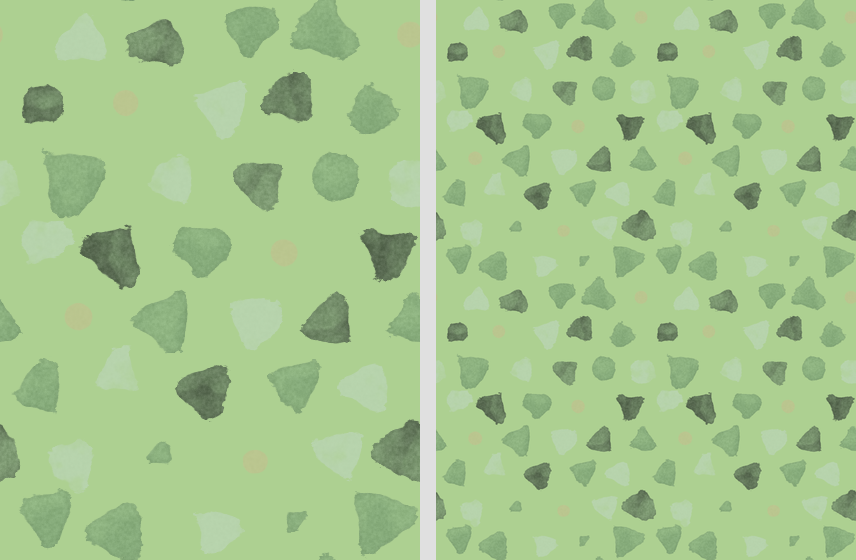
Left: one tile. Right: repeated 2 by 2.
Write a Shadertoy shader that draws this pattern.

```glsl
// Watercolour pebbles scattered on a light green ground, seamless on all sides.
// A staggered, wrapping grid places one ragged rounded triangle or disc per cell;
// each is painted with noise washes, paper grain and a darker rim.

const vec2  SHEET = vec2(3.0, 4.0);          // canvas size in working units
const ivec2 GRID  = ivec2(5, 8);             // cells per sheet, rows must be even
const vec2  JITTER = vec2(0.20, 0.16);       // full range of centre offsets
const float CORNER = 9.0;                    // higher gives sharper corners
const float TOOTH_SIZE = 34.0;               // frequency of the ragged edge
const float GRAIN_SIZE = 60.0;               // frequency of the paper grain

const vec3 GROUND   = vec3(0.680, 0.815, 0.570);
const vec3 LEAF     = vec3(0.525, 0.670, 0.480);
const vec3 LEAF_THIN = vec3(0.565, 0.710, 0.510);
const vec3 OLIVE    = vec3(0.500, 0.610, 0.455);
const vec3 CHARCOAL = vec3(0.355, 0.425, 0.325);
const vec3 PALE     = vec3(0.717, 0.828, 0.675);
const vec3 PEACH    = vec3(0.730, 0.775, 0.560);

const int MID = 0, LIGHT = 1, DARK = 2, DOT = 3, CHIP = 4;

float hash(vec2 p) {
    vec3 q = fract(vec3(p.xyx) * 0.1031);
    q += dot(q, q.yzx + 33.33);
    return fract((q.x + q.y) * q.z);
}

float noise(vec2 p) {
    vec2 i = floor(p), f = fract(p);
    f = f * f * (3.0 - 2.0 * f);
    return mix(mix(hash(i), hash(i + vec2(1, 0)), f.x),
               mix(hash(i + vec2(0, 1)), hash(i + vec2(1, 1)), f.x), f.y);
}

float fbm(vec2 p) {
    float sum = 0.0, amp = 0.533;
    for (int i = 0; i < 4; i++) {
        sum += amp * noise(p);
        p = mat2(1.6, 1.2, -1.2, 1.6) * p + 7.3;
        amp *= 0.5;
    }
    return sum;
}

float rnd(int stone, float channel) {
    return hash(vec2(float(stone) * 3.0 + 11.0, channel * 7.0 + 5.0));
}

// Each stone number occurs once per sheet, so the shares of the kinds are fixed.
int kindOf(int stone) {
    if (stone % 8 == 3) return DOT;
    if (stone < 15) return MID;
    if (stone < 28) return LIGHT;
    return stone < 38 ? DARK : CHIP;
}

float radiusOf(int kind, float t) {
    if (kind == DOT)   return mix(0.078, 0.102, t);
    if (kind == CHIP)  return mix(0.075, 0.100, t);
    if (kind == LIGHT) return mix(0.155, 0.188, t);
    return kind == DARK ? mix(0.145, 0.215, t) : mix(0.155, 0.235, t);
}

// Smooth maximum of a disc and three sides, pointing left, up or down.
float stoneShape(vec2 p, int stone, bool isRound) {
    float turn = (floor(rnd(stone, 1.0) * 3.0) - 1.0) * 1.571 + rnd(stone, 2.0) * 0.8 - 0.4;
    float sum = exp(CORNER * (length(p) - (isRound ? 1.0 : 1.22)));
    for (int i = 0; i < 3; i++) {
        float side = float(i);
        float a = turn + side * 2.094 + (rnd(stone, 3.0 + side) - 0.5) * 0.5;
        float reach = 0.69 + 0.22 * rnd(stone, 6.0 + side) + (isRound ? 1.0 : 0.0);
        sum += exp(CORNER * (dot(p, vec2(cos(a), sin(a))) - reach));
    }
    return log(sum) / CORNER;
}

vec3 pigment(vec2 p, vec2 seed, int stone, int kind, float rim) {
    float wash = fbm(p * 6.0 + seed);
    float grain = fbm(p * GRAIN_SIZE + seed) - 0.5;
    if (kind == DOT) return PEACH + 0.02 * grain;
    if (kind == LIGHT) return mix(PALE, GROUND, 0.5 * smoothstep(0.5, 0.8, wash)) + 0.02 * grain;
    if (kind != DARK) {
        vec3 paint = mix(LEAF, LEAF_THIN, smoothstep(0.3, 0.7, wash + p.y));
        return paint * (1.0 - 0.04 * rim) + 0.09 * grain;
    }
    // Overlapping dark strokes form facets inside the stone.
    float a = rnd(stone, 10.0) * 6.283;
    float cut = dot(p, vec2(cos(a), sin(a))) + 0.16 * (wash - 0.5);
    float facet = smoothstep(-0.01, 0.02, cut) - 0.6 * smoothstep(0.06, 0.09, cut);
    float depth = 0.75 * rnd(stone, 11.0) + 1.3 * (wash - 0.5) + 0.3 * facet + 0.2 * rim;
    return mix(OLIVE, CHARCOAL, clamp(depth, 0.0, 1.1)) + 0.13 * grain;
}

void mainImage(out vec4 fragColor, in vec2 fragCoord) {
    vec2 pos = fragCoord / iResolution.xy * SHEET;
    vec2 cell = SHEET / vec2(GRID);
    float soft = 0.8 * SHEET.y / iResolution.y;
    vec3 color = GROUND;

    for (int j = -1; j <= 1; j++)
    for (int i = -1; i <= 1; i++) {
        // Wrapped cell index, with every second row shifted by half a cell.
        int row = int(floor(pos.y / cell.y)) + j;
        float shift = 0.5 * float((row + GRID.y) % 2);
        int col = int(floor(pos.x / cell.x - shift)) + i;
        ivec2 id = (ivec2(col, row) + GRID) % GRID;
        int stone = (13 * (id.x + GRID.x * id.y)) % (GRID.x * GRID.y);
        int kind = kindOf(stone);

        vec2 center = (vec2(col, row) + vec2(0.5 + shift, 0.5)) * cell;
        center += (vec2(rnd(stone, 12.0), rnd(stone, 13.0)) - 0.5) * JITTER;
        vec2 p = pos - center;
        float radius = radiusOf(kind, rnd(stone, 14.0));
        if (length(p) > 1.5 * radius) continue;

        // Ragged outline, roughest at the corners.
        vec2 seed = vec2(17.0, 29.0) * float(stone + 3);
        float d = radius * stoneShape(p / radius, stone, kind == DOT || stone % 13 == 4);
        float rough = 0.014 + 0.045 * smoothstep(0.8, 1.2, length(p) / radius);
        if (kind == DOT) rough = 0.008;
        d += rough * (fbm(p * TOOTH_SIZE * vec2(0.7, 1.1) + seed) - 0.5);
        d += (kind == DOT ? 0.01 : 0.05) * (noise(p * 9.0 + seed) - 0.5);

        float rim = smoothstep(-0.035, 0.0, d);
        float cover = 1.0 - smoothstep(-soft, soft, d);
        color = mix(color, pigment(p, seed, stone, kind, rim), cover);
    }
    fragColor = vec4(color, 1.0);
}
```
